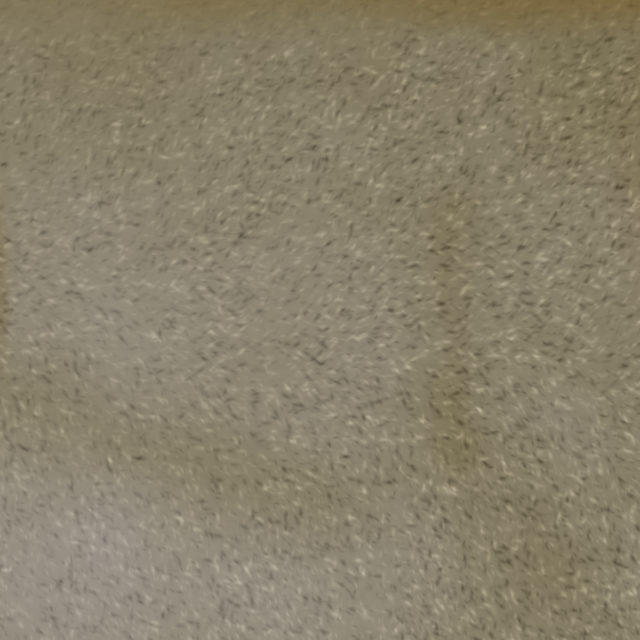
A Shadertoy shader for this texture:

```glsl
// Worn sandy stone: soft stained patches under a dense layer of fine oriented grains.

const vec3 STONE = vec3(0.555, 0.522, 0.448);
const vec3 OLIVE = vec3(0.492, 0.456, 0.342);
const vec3 PALE  = vec3(0.605, 0.575, 0.535);
const vec3 BROWN = vec3(0.480, 0.400, 0.235);
const vec3 GRAIN_TINT = vec3(1.0, 0.98, 0.90);

const float COARSE_CELLS = 82.0;   // grains across the canvas
const float FINE_CELLS   = 128.0;
const float SPECK_CELLS  = 30.0;
const float GRAIN_LENGTH = 0.40;   // in cells
const float GRAIN_WIDTH  = 0.18;
const float GRAIN_CONTRAST = 0.115;
const float SPECK_CONTRAST = 0.10;
const float ANGLE_SPREAD = 1.7;

float hash(vec2 p) {
    return fract(sin(dot(p, vec2(127.1, 311.7))) * 43758.5453);
}

float valueNoise(vec2 p) {
    vec2 i = floor(p), f = fract(p);
    f = f * f * (3.0 - 2.0 * f);
    return mix(mix(hash(i), hash(i + vec2(1, 0)), f.x),
               mix(hash(i + vec2(0, 1)), hash(i + vec2(1, 1)), f.x), f.y);
}

float fbm(vec2 p) {
    float sum = 0.0, weight = 0.5;
    for (int i = 0; i < 4; i++) {
        sum += weight * valueNoise(p);
        p = mat2(1.6, 1.2, -1.2, 1.6) * p + 7.3;
        weight *= 0.5;
    }
    return sum / 0.9375;
}

float segmentDistance(vec2 p, vec2 a, vec2 b) {
    vec2 ab = b - a;
    return length(p - a - ab * clamp(dot(p - a, ab) / dot(ab, ab), 0.0, 1.0));
}

float glow(float d, float radius) {
    return exp(-d * d / (radius * radius));
}

// Signed sum of elongated soft grains, leaning along the local direction
float grains(vec2 uv, float cells, float lean, float seed) {
    vec2 p = uv * cells, cell = floor(p);
    float sum = 0.0;
    for (int y = -1; y <= 1; y++)
    for (int x = -1; x <= 1; x++) {
        vec2 id = cell + vec2(x, y), key = id + seed;
        vec2 d = p - id - vec2(hash(key), hash(key + 41.3));
        float angle = lean + ANGLE_SPREAD * (hash(key + 83.7) - 0.5);
        float c = cos(angle), s = sin(angle);
        d = vec2(c * d.x + s * d.y, c * d.y - s * d.x);
        d /= vec2(GRAIN_LENGTH, GRAIN_WIDTH);
        float tone = 2.0 * hash(key + 19.9) - 1.0;
        sum += tone * abs(tone) * exp(-0.5 * dot(d, d));
    }
    return sum;
}

// Rare stronger specks, mostly dark
float specks(vec2 uv) {
    vec2 p = uv * SPECK_CELLS, id = floor(p);
    vec2 d = p - id - 0.3 - 0.4 * vec2(hash(id + 5.1), hash(id + 9.4));
    float angle = 6.283 * hash(id + 3.7);
    d = mat2(cos(angle), sin(angle), -sin(angle), cos(angle)) * d;
    float shape = exp(-dot(d, d * vec2(35.0, 130.0)));
    float pick = hash(id + 61.2);
    return shape * (step(0.95, pick) - step(pick, 0.10));
}

// Broad stains and lit patches
vec3 stoneColor(vec2 uv) {
    vec2 p = uv + 0.07 * (vec2(fbm(uv * 5.0), fbm(uv * 5.0 + 31.0)) - 0.5);
    float mottle = fbm(uv * 9.0 + 12.0) - 0.5;

    float band = glow(segmentDistance(p, vec2(-0.1, 0.42), vec2(0.48, 0.20)), 0.085);
    float column = glow(segmentDistance(p, vec2(0.70, 0.66), vec2(0.71, 0.30)), 0.055);
    float corner = glow(segmentDistance(p, vec2(0.72, 0.28), vec2(0.84, 0.10)), 0.10);
    float olive = 0.70 * smoothstep(0.55, 1.0, p.y) + 0.34 * smoothstep(0.45, 1.0, p.x)
                + 0.60 * band + 0.50 * column + 0.40 * corner + 0.75 * mottle;

    float pale = 0.75 * glow(length((p - vec2(0.08, 0.08)) * vec2(0.8, 1.0)), 0.21)
               + 0.40 * glow(length(p - vec2(0.16, 0.14)), 0.055)
               + 0.45 * glow(length((p - vec2(0.45, 0.08)) * vec2(0.7, 1.0)), 0.11)
               + 0.30 * glow(length((p - vec2(0.20, 0.48)) * vec2(0.6, 1.0)), 0.12);

    float brown = smoothstep(0.93, 1.02, p.y) * mix(0.25, 0.85, uv.x)
                + 0.30 * glow(length((p - vec2(1.02, 0.75)) * vec2(1.0, 0.4)), 0.07)
                + 0.40 * glow(length((uv - vec2(0.0, 0.56)) * vec2(1.0, 0.1)), 0.012);

    vec3 color = mix(STONE, OLIVE, clamp(olive, -0.25, 1.0));
    color = mix(color, PALE, clamp(pale + 0.25 * mottle, 0.0, 1.0));
    return mix(color, BROWN, clamp(brown, 0.0, 1.0));
}

void mainImage(out vec4 fragColor, in vec2 fragCoord) {
    vec2 uv = fragCoord / iResolution.xy;

    // Grains lean left in the lower part and right in the upper part
    float lean = mix(-0.95, 0.6, smoothstep(0.2, 0.75, uv.y + 0.5 * (fbm(uv * 4.0) - 0.5)));
    float grain = grains(uv, COARSE_CELLS, lean, 0.0)
                + 0.7 * grains(uv, FINE_CELLS, lean, 211.0);

    // Relief is stronger to the right and fades along the top edge
    float relief = mix(0.8, 1.15, smoothstep(0.1, 0.8, uv.x))
                 * mix(1.0, 0.4, smoothstep(0.88, 0.98, uv.y));
    float shade = relief * (GRAIN_CONTRAST * grain + SPECK_CONTRAST * specks(uv));

    fragColor = vec4(stoneColor(uv) + shade * GRAIN_TINT, 1.0);
}
```
